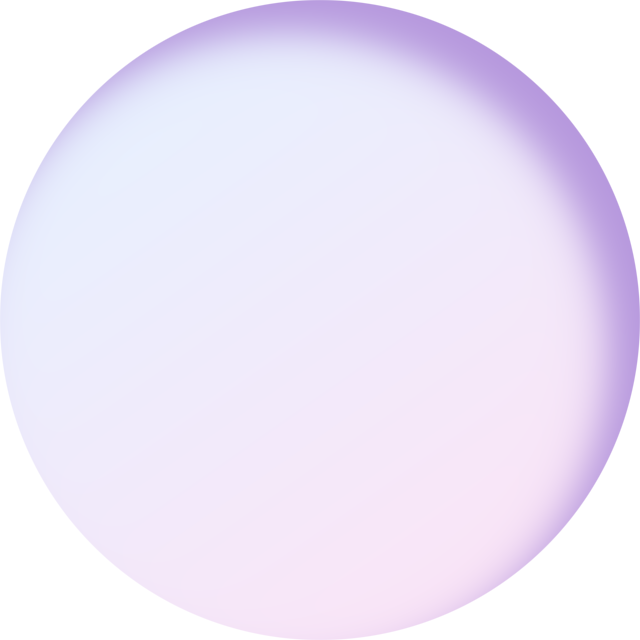
Give the GLSL for this background, as a three.js fragment shader.

```glsl
// Draws a pastel glass disc on white with a soft violet inner shadow at the upper right.
varying vec2 vUv;

const vec3 PAPER = vec3(1.0);
const vec3 SKY_TINT = vec3(0.904, 0.942, 0.998);
const vec3 PINK_TINT = vec3(0.982, 0.898, 0.968);
const vec3 SHADOW_VIOLET = vec3(0.71, 0.59, 0.865);

const vec2 DISC_CENTER = vec2(0.5);
const float DISC_RADIUS = 0.5;
const float EDGE_SOFTNESS = 0.0013;

const vec2 GRADIENT_DIR = vec2(0.574, -0.819); // towards the pink end
const float GRADIENT_HALF_SPAN = 0.488;

const vec2 SHADOW_OFFSET = vec2(-0.052, -0.052);
const float SHADOW_SIGMA = 0.033;

float discDistance(vec2 p, vec2 center, float radius) {
  return length(p - center) - radius;
}

// Logistic approximation of a Gaussian-blurred edge
float blurredEdge(float dist, float sigma) {
  return 1.0 / (1.0 + exp(-1.702 * dist / sigma));
}

void main() {
  // Diagonal tint from blue to pink
  float along = dot(vUv - DISC_CENTER, GRADIENT_DIR) / GRADIENT_HALF_SPAN;
  vec3 color = mix(SKY_TINT, PINK_TINT, clamp(0.5 + 0.5 * along, 0.0, 1.0));

  // Inner shadow: everything outside a blurred, shifted disc
  float shadowDist = discDistance(vUv, DISC_CENTER + SHADOW_OFFSET, DISC_RADIUS);
  color = mix(color, SHADOW_VIOLET, blurredEdge(shadowDist, SHADOW_SIGMA));

  // Clip to the disc over the paper
  float rim = discDistance(vUv, DISC_CENTER, DISC_RADIUS);
  float coverage = 1.0 - smoothstep(-EDGE_SOFTNESS, EDGE_SOFTNESS, rim);
  gl_FragColor = vec4(mix(PAPER, color, coverage), 1.0);
}
```
